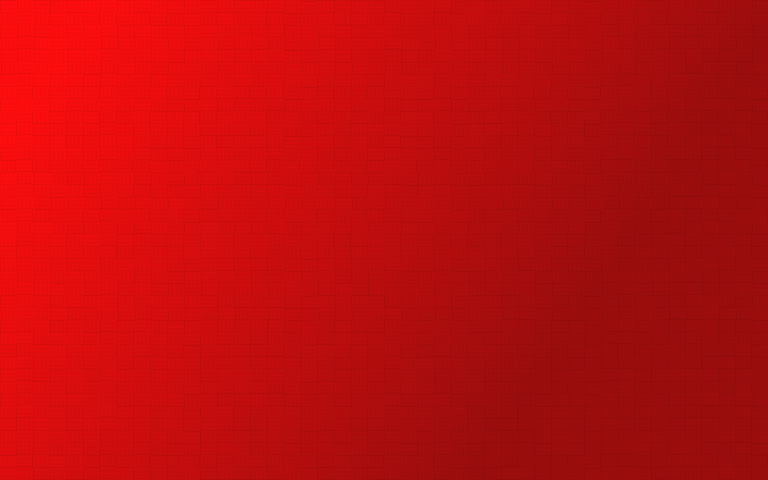
This background is drawn by a WebGL 2 fragment shader. Its source:

```glsl
#version 300 es
precision highp float;

uniform vec2 u_resolution;
out vec4 outColor;

// Diagonal gradient
const vec3 BRIGHT_RED = vec3(0.975, 0.052, 0.055);
const vec3 DARK_RED = vec3(0.600, 0.050, 0.052);
const float DOWNWARD_LEAN = 0.417;
const float RAMP_START = 0.125;
const float RAMP_END = 1.02;

// Woven texture, sizes relative to the canvas height
const vec2 CELL_SIZE = vec2(0.0348, 0.0256);
const vec2 THREADS_PER_CELL = vec2(4.0, 3.0);
const float THREAD_DEPTH = 0.020;
const float MESH_DEPTH = 0.014;
const float SEAM_DEPTH = 0.046;
const float SEAM_WIDTH = 0.0016;
const float SEAM_WOBBLE = 0.16;
const float CELL_VARIATION = 0.014;
const float TAU = 6.2831853;

float hash(vec2 p) {
  vec3 q = fract(vec3(p.xyx) * 0.1031);
  q += dot(q, q.yzx + 33.33);
  return fract((q.x + q.y) * q.z);
}

vec3 diagonalGradient(vec2 uv) {
  float along = uv.x + DOWNWARD_LEAN * (1.0 - uv.y);
  float ramp = clamp((along - RAMP_START) / (RAMP_END - RAMP_START), 0.0, 1.0);
  return mix(BRIGHT_RED, DARK_RED, ramp);
}

// Brightness offset of a fine mesh pressed into uneven woven cells
float weave(vec2 p, float pixel) {
  vec2 grid = p / CELL_SIZE;
  vec2 base = floor(grid);
  grid += SEAM_WOBBLE * (vec2(hash(vec2(base.y, 7.0)), hash(vec2(base.x, 19.0))) - 0.5);
  vec2 cell = floor(grid);
  vec2 local = fract(grid);

  // Crossing threads, one direction raised in each cell
  vec2 threads = -cos(TAU * THREADS_PER_CELL * local);
  float vertical = mod(cell.x + cell.y, 2.0);
  float raised = mix(threads.y, threads.x, 0.2 + 0.6 * vertical);
  float mesh = threads.x * threads.y;

  // Embossed seams: a dark line with a faint light side, uneven in strength
  vec2 edge = local * CELL_SIZE;
  vec2 farEdge = CELL_SIZE - edge;
  vec2 dark = 1.0 - smoothstep(vec2(0.0), vec2(SEAM_WIDTH + pixel), edge);
  vec2 light = 1.0 - smoothstep(vec2(0.0), vec2(SEAM_WIDTH + pixel), farEdge);
  vec2 strength = 0.7 + 0.5 * vec2(hash(cell + 3.0), hash(cell + 41.0));
  vec2 relief = strength * (0.3 * light - dark);
  float seam = relief.x + relief.y;

  float tone = CELL_VARIATION * (hash(cell + 11.0) - 0.5);
  return tone + THREAD_DEPTH * raised + MESH_DEPTH * mesh + SEAM_DEPTH * seam;
}

void main() {
  vec2 uv = gl_FragCoord.xy / u_resolution;
  vec2 p = gl_FragCoord.xy / u_resolution.y;
  float pixel = 1.0 / u_resolution.y;

  vec3 color = diagonalGradient(uv) * (1.008 + weave(p, pixel));
  outColor = vec4(clamp(color, 0.0, 1.0), 1.0);
}
```
